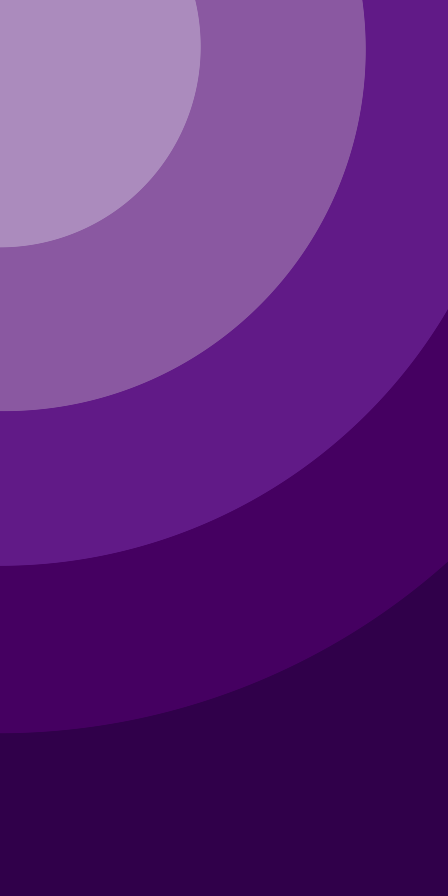
This background is drawn by a Shadertoy shader. Its source:

```glsl
// Flat violet background of nested discs spreading from the upper left edge.

// Discs from largest to smallest: centre x, centre y, radius (canvas heights)
const int DISC_COUNT = 4;
const vec3 DISCS[DISC_COUNT] = vec3[](
    vec3(-0.0013, 0.9329, 0.7513),
    vec3( 0.0000, 0.9479, 0.5794),
    vec3( 0.0046, 0.9447, 0.4036),
    vec3( 0.0000, 0.9479, 0.2240));

const vec3 DISC_COLORS[DISC_COUNT] = vec3[](
    vec3(0.270, 0.000, 0.380),
    vec3(0.380, 0.100, 0.530),
    vec3(0.540, 0.345, 0.630),
    vec3(0.670, 0.545, 0.740));

const vec3 BACKDROP = vec3(0.190, 0.000, 0.290);
const float EDGE_PIXELS = 1.0; // width of the smoothed rim

float discDistance(vec2 point, vec3 disc) {
    return length(point - disc.xy) - disc.z;
}

void mainImage(out vec4 fragColor, in vec2 fragCoord) {
    vec2 point = fragCoord / iResolution.y;
    float halfEdge = 0.5 * EDGE_PIXELS / iResolution.y;

    // Paint each smaller disc over the previous one
    vec3 color = BACKDROP;
    for (int i = 0; i < DISC_COUNT; i++) {
        float coverage = 1.0 - smoothstep(-halfEdge, halfEdge, discDistance(point, DISCS[i]));
        color = mix(color, DISC_COLORS[i], coverage);
    }

    fragColor = vec4(color, 1.0);
}
```
